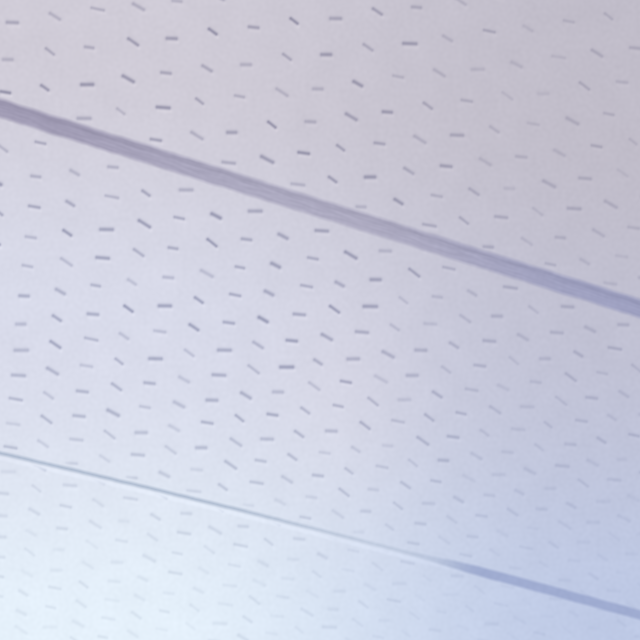
This texture is drawn by a WebGL 2 fragment shader. Its source:

```glsl
#version 300 es
precision highp float;

uniform vec2 u_resolution;
out vec4 fragColor;

const float ROW_SLOPE = 0.125;
const float HORIZON = 2.224;
const float VANISH_X = 0.2474;
const float COLUMN_STEP = 0.0204;
const float ROW_RATE = 177.1;

vec2 hash2(vec2 p) {
    vec3 q = fract(p.xyx * vec3(0.1031, 0.1030, 0.0973));
    q += dot(q, q.yzx + 33.33);
    return fract((q.xx + q.yz) * q.zy);
}

float gradientNoise(vec2 p) {
    vec2 i = floor(p), f = fract(p);
    vec2 s = f * f * f * (f * (f * 6.0 - 15.0) + 10.0);
    vec2 o = vec2(0.0, 1.0);
    float a = dot(hash2(i) * 2.0 - 1.0, f);
    float b = dot(hash2(i + o.yx) * 2.0 - 1.0, f - o.yx);
    float c = dot(hash2(i + o.xy) * 2.0 - 1.0, f - o.xy);
    float d = dot(hash2(i + o.yy) * 2.0 - 1.0, f - o.yy);
    return mix(mix(a, b, s.x), mix(c, d, s.x), s.y);
}

// Canvas to perspective grid (column, row) and back
vec2 toGrid(vec2 p) {
    float depth = HORIZON + p.y - ROW_SLOPE * p.x;
    return vec2((p.x + VANISH_X) / COLUMN_STEP, ROW_RATE) / depth;
}

vec2 fromGrid(vec2 g) {
    float depth = ROW_RATE / g.y;
    float x = g.x * COLUMN_STEP * depth - VANISH_X;
    return vec2(x, depth - HORIZON + ROW_SLOPE * x);
}

float segmentDistance(vec2 p, vec2 halfAxis) {
    float h = clamp(dot(p, halfAxis) / dot(halfAxis, halfAxis), -1.0, 1.0);
    return length(p - halfAxis * h);
}

float band(float d, float halfWidth, float soft) {
    return 1.0 - smoothstep(halfWidth - soft, halfWidth + soft, abs(d));
}

// Pale wall light, from warm grey at the top to cool white below
vec3 wallColor(vec2 p) {
    float across = smoothstep(0.2, 0.98, p.x);
    vec3 top = mix(vec3(0.815, 0.80, 0.845), vec3(0.755, 0.74, 0.79), across);
    vec3 middle = mix(vec3(0.85, 0.86, 0.92), vec3(0.755, 0.76, 0.835), across);
    vec3 bottom = mix(vec3(0.90, 0.945, 0.985), vec3(0.745, 0.79, 0.90), across);
    vec3 color = mix(bottom, middle, smoothstep(0.0, 0.48, p.y));
    color = mix(color, top, smoothstep(0.5, 0.95, p.y + 0.15 * p.x));
    vec2 glow = (p - vec2(0.54, 0.37)) / vec2(0.13, 0.2);
    return color + vec3(0.022, 0.014, 0.006) * exp(-dot(glow, glow));
}

// x is the dark dimple, y its pale lower rim
vec2 dimples(vec2 p, float upper) {
    vec2 shift = vec2(0.1, mix(0.22, 0.55, upper));
    vec2 id = floor(toGrid(p) - shift + 0.5);
    vec2 rnd = hash2(id + 7.0);
    vec2 local = p - fromGrid(id + shift + (rnd - 0.5) * 0.1);
    float slanted = step(0.5, mod(id.x + 1.0 + upper, 2.0));
    float angle = mix(-0.10, -0.58, slanted) + (rnd.y - 0.5) * 0.22;
    vec2 axis = vec2(cos(angle), sin(angle)) * mix(0.006, 0.0095, rnd.x);
    float size = mix(0.0028, 0.0036, rnd.y);
    float d = segmentDistance(local, axis) / size;
    float rim = segmentDistance(local + vec2(-0.002, 0.005), axis) / size;
    return vec2(exp(-d * d), exp(-rim * rim)) * mix(0.4, 1.0, hash2(id + 31.0).x);
}

void main() {
    vec2 p = gl_FragCoord.xy / u_resolution;
    float pixel = 1.0 / min(u_resolution.x, u_resolution.y);
    float wobble = gradientNoise(p * vec2(45.0, 12.0)) * 0.0015;
    float wideSeam = p.y - (0.831 - 0.313 * p.x) + wobble;
    float thinSeam = p.y - (0.292 - 0.253 * p.x + 0.025 * p.x * (1.0 - p.x)) + wobble * 0.5;
    vec3 color = wallColor(p);

    // Dimples fade towards the lower edge and the right side
    float upper = step(0.0, wideSeam);
    float fade = mix(0.25, 1.0, smoothstep(0.12, 0.55, p.y + 0.1 * p.x));
    fade *= mix(1.0, 0.4, smoothstep(0.4, 0.9, p.x));
    fade *= smoothstep(0.012, 0.02, abs(wideSeam));
    fade *= smoothstep(0.004, 0.012, abs(thinSeam));
    vec2 mark = dimples(p, upper) * fade;
    color += vec3(0.035, 0.033, 0.028) * mark.y;
    color -= vec3(0.23, 0.225, 0.185) * mark.x;

    // Wide seam with a darker lip and streaks
    vec3 seamColor = mix(vec3(0.62, 0.60, 0.70), vec3(0.67, 0.66, 0.75), smoothstep(0.0, 0.45, p.x));
    seamColor = mix(seamColor, vec3(0.61, 0.62, 0.75), smoothstep(0.55, 1.0, p.x));
    seamColor += 0.035 * gradientNoise(vec2(p.x * 30.0, wideSeam * 220.0));
    seamColor -= 0.035 * band(wideSeam - 0.008, 0.003, 0.004);
    color = mix(color, seamColor, 0.95 * band(wideSeam, 0.0145, 0.003 + pixel));

    // Thin seam: fine on the left, faint in the middle, wide on the right
    float open = smoothstep(0.62, 0.76, p.x);
    float left = 1.0 - smoothstep(0.3, 0.62, p.x);
    float strength = max(0.9 * open, mix(0.35, 0.75, left));
    vec3 thinColor = mix(vec3(0.62, 0.68, 0.77), vec3(0.61, 0.66, 0.81), open);
    color += 0.025 * (1.0 - open) * band(thinSeam + 0.008, 0.003, 0.003);
    color = mix(color, thinColor, strength * band(thinSeam, mix(0.0025, 0.0075, open), 0.002 + pixel));

    // Soft mottling and fine grain
    color += 0.012 * gradientNoise(p * 22.0) + 0.014 * gradientNoise(p * 130.0);
    fragColor = vec4(clamp(color, 0.0, 1.0), 1.0);
}
```
